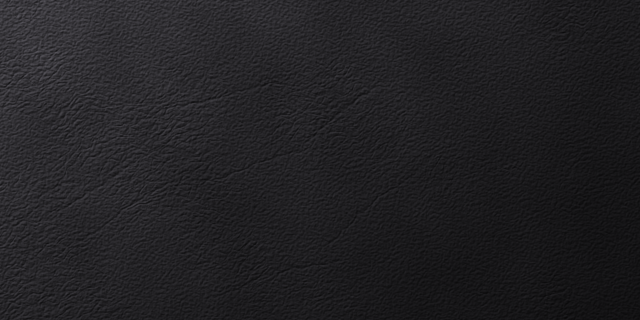
Write a Shadertoy shader that draws this texture.

```glsl
// Dark leather with a fine pebbled grain, slanting wrinkles and a few long creases.
// A height field of warped gradient noise is lit from the upper left by its slope,
// then laid over a soft falloff of light towards the lower right.

const vec3  LEATHER_TINT   = vec3(1.0, 0.975, 1.055);
const float MID_TONE       = 0.127;
const vec2  FALLOFF        = vec2(-0.37, 0.25);  // log brightness across and up
const float MOTTLE         = 0.14;
const vec2  LIGHT_DIR      = vec2(-0.53, 0.85);
const float SLOPE_STEP     = 0.0023;             // in canvas heights
const float RELIEF         = 0.65;
const float SOFT_LIMIT     = 0.30;
const vec2  GRAIN_FREQ     = vec2(88.0, 116.0);
const vec2  PORE_FREQ      = vec2(135.0, 165.0);
const float PORE_DEPTH     = 0.32;
const vec2  WRINKLE_FREQ   = vec2(15.0, 46.0);
const float WRINKLE_ANGLE  = 0.52;
const float WRINKLE_DEPTH  = 0.66;
const int   CREASE_COUNT   = 9;
const float CREASE_WIDTH   = 0.0040;
const float CREASE_DEPTH   = 0.65;
const vec2  CREASE_CENTRE  = vec2(0.72, 0.44);
const vec2  CREASE_SPREAD  = vec2(1.20, 0.65);

vec2 hash2(vec2 p) {
    vec3 q = fract(vec3(p.xyx) * vec3(0.1031, 0.1030, 0.0973));
    q += dot(q, q.yzx + 33.33);
    return fract((q.xx + q.yz) * q.zy);
}

float cornerSlope(vec2 cell, vec2 offset) {
    float angle = 6.28318 * hash2(cell + 200.0).x;
    return dot(vec2(cos(angle), sin(angle)), offset);
}

float gradientNoise(vec2 p) {
    vec2 i = floor(p), f = p - i;
    vec2 u = f * f * f * (f * (f * 6.0 - 15.0) + 10.0);
    vec2 e = vec2(1.0, 0.0);
    return mix(mix(cornerSlope(i, f), cornerSlope(i + e, f - e), u.x),
               mix(cornerSlope(i + e.yx, f - e.yx),
                   cornerSlope(i + e.xx, f - e.xx), u.x), u.y);
}

vec2 rotate(vec2 p, float angle) {
    float c = cos(angle), s = sin(angle);
    return vec2(c * p.x + s * p.y, c * p.y - s * p.x);
}

// Narrow valleys where the noise crosses zero
float valley(float n, float width) {
    return exp(-n * n / (width * width));
}

// Long slanting folds, tapered towards both ends
float creases(vec2 p) {
    float depth = 0.0;
    for (int i = 0; i < CREASE_COUNT; i++) {
        vec2 seed = vec2(float(i) * 7.0 + 3.0, 11.0);
        vec2 place = hash2(seed), form = hash2(seed + 40.0);
        vec2 centre = CREASE_CENTRE + (place - 0.5) * CREASE_SPREAD;
        vec2 q = rotate(p - centre, mix(0.10, 0.80, form.x));
        float halfLength = mix(0.12, 0.30, form.y);
        float taper = 1.0 - smoothstep(0.3, 1.0, abs(q.x) / halfLength);
        q.y += 0.25 * q.x * q.x;
        depth = max(depth, taper * valley(q.y, CREASE_WIDTH));
    }
    return depth;
}

float leatherHeight(vec2 p) {
    vec2 bend = vec2(gradientNoise(p * 5.0), gradientNoise(p * 5.0 + 31.0));
    vec2 jitter = vec2(gradientNoise(p * 30.0 + 9.0), gradientNoise(p * 30.0 + 57.0));
    vec2 warped = p + 0.035 * bend + 0.009 * jitter;

    // Pebbles split by short cracks, with tiny pores on top
    vec2 g = rotate(p + 0.004 * jitter, 0.25);
    float pebble = gradientNoise(g * GRAIN_FREQ);
    float crack = valley(gradientNoise(g * GRAIN_FREQ * 0.55 + 80.0), 0.16);
    float pore = gradientNoise(rotate(p, 0.6) * PORE_FREQ + 150.0);
    float height = 0.75 * pebble - 0.26 * crack + PORE_DEPTH * pore;

    // Wrinkles gather in patches, mostly on the left
    float patchNoise = gradientNoise(p * 2.6 + 14.0) + 0.5 * gradientNoise(p * 6.0 + 5.0);
    float patches = smoothstep(-0.15, 0.45, patchNoise + 0.20 - 0.20 * p.x);
    vec2 slanted = rotate(warped, WRINKLE_ANGLE) * WRINKLE_FREQ;
    vec2 level = rotate(warped, -0.10) * WRINKLE_FREQ * 0.9 + 120.0;
    float folds = max(valley(gradientNoise(slanted), 0.13),
                      0.7 * valley(gradientNoise(level), 0.13));
    height -= WRINKLE_DEPTH * patches * folds;

    return height - CREASE_DEPTH * creases(warped);
}

void mainImage(out vec4 fragColor, in vec2 fragCoord) {
    vec2 uv = fragCoord / iResolution.xy;
    vec2 p = fragCoord / iResolution.y;

    // Light catches slopes that fall towards it
    vec2 stepToLight = SLOPE_STEP * LIGHT_DIR;
    float slope = leatherHeight(p - stepToLight) - leatherHeight(p + stepToLight);
    float shade = 1.0 + RELIEF * slope / (1.0 + SOFT_LIMIT * abs(slope));

    // Broad falloff with faint mottling
    float mottle = gradientNoise(p * 3.5 + 70.0) + 0.6 * gradientNoise(p * 10.0 + 25.0);
    float tone = MID_TONE * exp(dot(FALLOFF, 2.0 * uv - 1.0) + MOTTLE * mottle);

    fragColor = vec4(LEATHER_TINT * tone * shade, 1.0);
}
```
